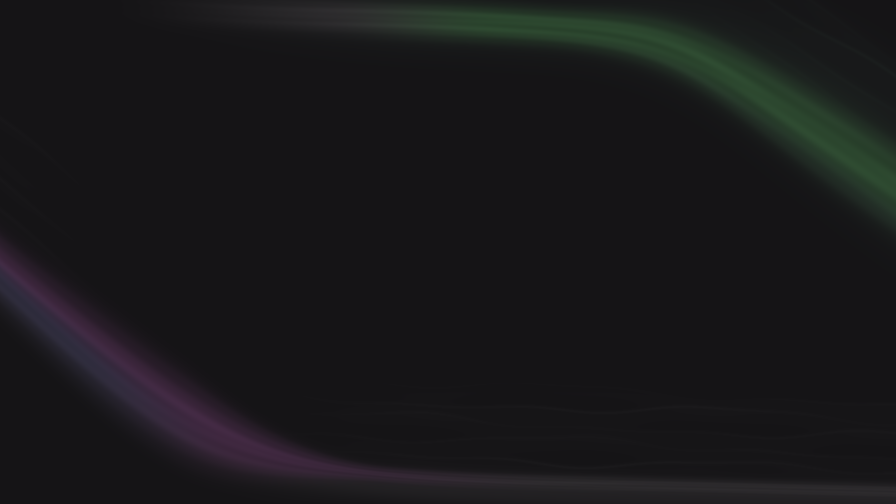
Reproduce this background procedurally as a WebGL 2 fragment shader.

```glsl
#version 300 es
precision highp float;
// Two soft silk ribbons, green at the upper right and violet at the lower left,
// cross a near-black ground. Each follows a softplus curve with a bell-shaped
// profile; layered sines add inner strands and faint loose filaments.

uniform vec2 u_resolution;
out vec4 outColor;

const vec3 GROUND = vec3(0.081, 0.077, 0.085);
const vec3 GREEN  = vec3(0.175, 0.285, 0.185);
const vec3 TEAL   = vec3(0.170, 0.230, 0.200);
const vec3 VIOLET = vec3(0.275, 0.165, 0.275);
const vec3 INDIGO = vec3(0.200, 0.190, 0.270);
const vec3 ASH    = vec3(0.205, 0.195, 0.205);

// Smooth ramp: zero for negative x, linear for positive x.
float softplus(float x, float softness) {
    return softness * log(1.0 + exp(x / softness));
}

// Bell profile; a larger power gives a flatter core.
float bell(float offset, float width, float power) {
    return exp(-pow(abs(offset / width), power));
}

float waves(float x, float seed) {
    return 0.5 * sin(x * 11.0 + seed * 2.3)
         + 0.3 * sin(x * 23.0 + seed * 4.1)
         + 0.2 * sin(x * 41.0 + seed * 1.7);
}

// Heights of the two ribbon centres.
float greenPath(float x) {
    return 1.0 - 0.085 * x - 1.15 * softplus(x - 0.75, 0.04);
}

float violetPath(float x) {
    return 0.07 - 0.045 * x + 1.6 * softplus(0.245 - x, 0.07);
}

// Fine lengthwise shading that follows a ribbon.
float strands(float across, float x, float seed) {
    return 1.0 + 0.05 * sin(across * 7.0 + 3.0 * waves(x * 0.5, seed))
               + 0.03 * sin(across * 15.0 + 4.0 * waves(x * 0.3, seed + 2.0));
}

vec3 addGreenRibbon(vec3 color, vec2 p) {
    float bend = smoothstep(0.6, 1.0, p.x);
    float offset = p.y - greenPath(p.x);
    float width = 0.033 + 0.048 * bend;
    float fade = smoothstep(0.1, 0.5, p.x);

    // Wide haze, stronger above the bend.
    float haze = bell(offset - 0.06 * bend, width * 1.9, 2.0);
    color = mix(color, mix(ASH, TEAL, fade), 0.24 * haze * fade);

    float core = bell(offset, width, 2.8);
    vec3 tint = mix(ASH, GREEN, smoothstep(0.36, 0.56, p.x));
    tint = mix(tint, TEAL, 0.6 * bend * smoothstep(0.1, 0.9, -offset / width));
    return mix(color, tint * strands(offset / width, p.x, 1.0), 0.95 * core * fade);
}

vec3 addVioletRibbon(vec3 color, vec2 p) {
    float tail = smoothstep(0.2, 0.43, p.x);
    float offset = p.y - violetPath(p.x);
    float swell = bell(p.x - 0.14, 0.13, 2.0);
    float width = mix(0.052 + 0.022 * swell, 0.014, tail);

    // Ashen glow hangs below the ribbon and along the floor.
    float glow = bell(offset + 0.022, 0.055 - 0.025 * tail, 2.0);
    color = mix(color, ASH, (0.30 + 0.12 * tail) * glow);

    float core = bell(offset, width, 2.4);
    float cool = smoothstep(0.5, -0.4, offset / width) * smoothstep(0.27, 0.08, p.x);
    vec3 tint = mix(VIOLET, INDIGO, cool);
    tint = mix(tint, ASH, smoothstep(0.3, 0.65, p.x));
    float strength = mix(0.88, 0.65, tail);
    return mix(color, tint * strands(offset / width, p.x, 5.0), strength * core);
}

// Loose threads: a family of wavy lines starting at a height with a slope.
float filaments(vec2 p, float start, float slope, float gap, float seed) {
    float sum = 0.0;
    for (int i = 0; i < 5; i++) {
        float n = float(i);
        float path = start + n * gap + slope * p.x + 0.016 * waves(p.x, seed + n);
        float offset = p.y - path;
        float width = 0.003 * sqrt(1.0 + slope * slope);
        float veil = bell(offset + 0.012, 0.02, 2.0);
        sum += bell(offset, width, 2.0) * (0.5 + 0.5 * waves(p.x * 0.4, n + seed))
             + 0.3 * veil;
    }
    return sum;
}

void main() {
    vec2 p = gl_FragCoord.xy / u_resolution;
    vec3 color = GROUND;

    float floorMask = smoothstep(0.25, 0.5, p.x) * smoothstep(0.29, 0.18, p.y);
    float leftMask = smoothstep(0.13, 0.0, p.x);
    float cornerMask = smoothstep(0.75, 0.95, p.x) * smoothstep(0.68, 0.85, p.y);
    color += vec3(0.016) * floorMask * filaments(p, 0.13, -0.07, 0.035, 2.0);
    color += vec3(0.013) * leftMask * filaments(p, 0.52, -1.5, 0.06, 7.0);
    color += vec3(0.014, 0.024, 0.018) * cornerMask
           * filaments(p, 1.82, -1.15, 0.055, 4.0);

    color = addGreenRibbon(color, p);
    color = addVioletRibbon(color, p);
    outColor = vec4(color, 1.0);
}
```
